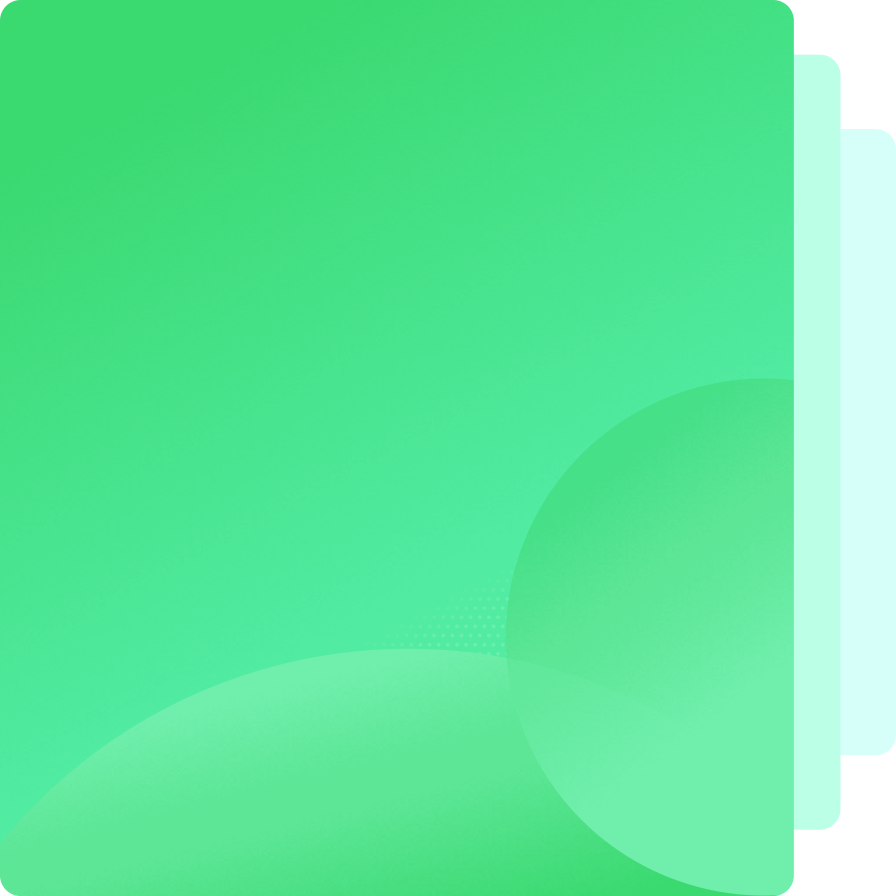
This background is drawn by a WebGL 1 fragment shader. Its source:

```glsl
precision highp float;
// Three stacked rounded cards on white; the front card is green and carries
// a wide hill and a disc. Shapes are distance functions filled with slanted
// gradients, with a little grain and a patch of fine halftone dots.

#define CORNER 0.023
#define GRAIN 0.035
#define GRAIN_CELLS 384.0
#define DOT_PITCH 0.0102
#define DOT_RADIUS 0.0021
#define HILL_CENTER vec2(0.456, -0.310)
#define HILL_RADIUS 0.586
#define DISC_CENTER vec2(0.853, 0.289)
#define DISC_RADIUS 0.2885

uniform vec2 u_resolution;

const vec3 LEAF = vec3(0.233, 0.853, 0.445);
const vec3 MINT = vec3(0.318, 0.920, 0.635);
const vec3 FERN = vec3(0.275, 0.877, 0.535);
const vec3 MEADOW = vec3(0.362, 0.902, 0.590);
const vec3 PALE = vec3(0.437, 0.935, 0.675);
const vec3 MIDDLE_CARD = vec3(0.73, 1.00, 0.90);
const vec3 BACK_CARD = vec3(0.84, 1.00, 0.98);

float hash(vec2 p) {
    return fract(sin(dot(p, vec2(127.1, 311.7))) * 43758.5453);
}

// Signed distance to a rounded box given by two opposite corners
float roundedBox(vec2 p, vec2 low, vec2 high) {
    vec2 q = abs(p - 0.5 * (low + high)) - 0.5 * (high - low) + CORNER;
    return length(max(q, 0.0)) + min(max(q.x, q.y), 0.0) - CORNER;
}

float coverage(float d) {
    float pixel = 1.0 / min(u_resolution.x, u_resolution.y);
    return clamp(0.5 - d / pixel, 0.0, 1.0);
}

float ramp(float low, float high, float x) {
    return clamp((x - low) / (high - low), 0.0, 1.0);
}

// Staggered dots on a square grid
float halftone(vec2 p) {
    vec2 cell = p / DOT_PITCH;
    cell.x += 0.5 * mod(floor(cell.y), 2.0);
    float d = length(fract(cell) - 0.5) * DOT_PITCH - DOT_RADIUS;
    return coverage(d);
}

vec3 frontCard(vec2 p) {
    // Gradients run from the top left, so measure y downward
    vec2 down = vec2(p.x, 1.0 - p.y);
    float grain = (hash(floor(p * GRAIN_CELLS)) - 0.5) * GRAIN;

    // Base gradient with dots in its lightest corner
    float slant = dot(down, vec2(0.47, 0.88));
    vec3 color = mix(LEAF, MINT, ramp(0.19, 0.79, slant + grain));
    float dots = halftone(p) * smoothstep(0.805, 0.87, slant);
    color = mix(color, PALE, 0.9 * dots);

    // Hill: pale crest fading to deep green at the lower right
    float hill = coverage(length(p - HILL_CENTER) - HILL_RADIUS);
    float fall = dot(down, vec2(0.24, 0.97)) + 0.5 * grain;
    vec3 hillColor = mix(PALE, MEADOW, ramp(0.82, 0.925, fall));
    hillColor = mix(hillColor, LEAF, ramp(0.97, 1.13, fall));
    color = mix(color, hillColor, hill);

    // Disc: the hill remains faintly visible through it
    float disc = coverage(length(p - DISC_CENTER) - DISC_RADIUS);
    float sweep = dot(down, vec2(0.6, 0.8)) + 0.7 * grain;
    vec3 discColor = mix(FERN, MEADOW, ramp(0.83, 0.95, sweep));
    discColor = mix(discColor, PALE, ramp(0.97, 1.12, sweep));
    discColor = mix(discColor, PALE, 0.25 * hill);
    return mix(color, discColor, disc);
}

void main() {
    vec2 p = gl_FragCoord.xy / u_resolution;

    // Cards from back to front; hidden left sides lie behind the front card
    vec3 color = vec3(1.0);
    float back = roundedBox(p, vec2(0.5, 0.157), vec2(1.0, 0.856));
    float middle = roundedBox(p, vec2(0.5, 0.074), vec2(0.938, 0.939));
    float front = roundedBox(p, vec2(0.0), vec2(0.886, 1.0));
    color = mix(color, BACK_CARD, coverage(back));
    color = mix(color, MIDDLE_CARD, coverage(middle));
    color = mix(color, frontCard(p), coverage(front));

    gl_FragColor = vec4(color, 1.0);
}
```
